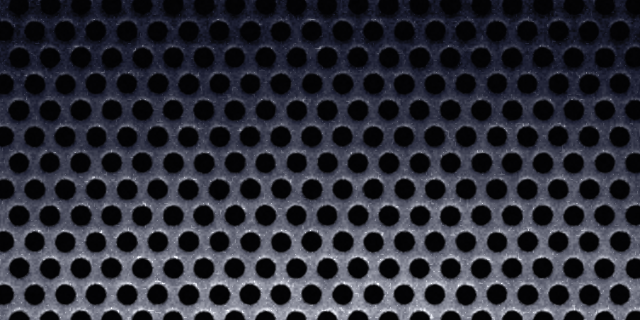
Write a Shadertoy shader that draws this texture.

```glsl
#define PITCH 0.0963
#define ROW_STEP 0.0823
#define ORIGIN vec2(0.0599, -0.0035)
#define HOLE_RADIUS 0.0322
#define JITTER 0.0012
#define GRAIN_SCALE 165.0
#define GRAIN_AMOUNT 0.30
#define RIM_WIDTH 0.0065
#define RIM_GLOW 0.24
#define HOLE_COLOR vec3(0.012, 0.012, 0.018)

float hash(vec2 p) {
    vec3 q = fract(vec3(p.xyx) * 0.1031);
    q += dot(q, q.yzx + 33.33);
    return fract((q.x + q.y) * q.z);
}

float noise(vec2 p) {
    vec2 i = floor(p), f = fract(p);
    f = f * f * (3.0 - 2.0 * f);
    return mix(mix(hash(i), hash(i + vec2(1, 0)), f.x),
               mix(hash(i + vec2(0, 1)), hash(i + vec2(1, 1)), f.x), f.y);
}

// Offset from the nearest hole centre (xy) and distance to its edge (z)
vec3 nearestHole(vec2 p) {
    vec3 best = vec3(0.0, 0.0, 1.0);
    float baseRow = round(p.y / ROW_STEP);
    for (int k = -1; k <= 1; k++) {
        float row = baseRow + float(k);
        float shift = 0.5 * mod(row, 2.0);
        float column = round(p.x / PITCH - shift);
        vec2 id = vec2(column, row) + 50.0;
        vec2 wobble = (vec2(hash(id), hash(id + 17.3)) - 0.5) * 2.0 * JITTER;
        vec2 offset = p - vec2((column + shift) * PITCH, row * ROW_STEP) - wobble;
        float radius = HOLE_RADIUS + (hash(id + 41.7) - 0.5) * JITTER;
        float edge = length(offset) - radius;
        if (edge < best.z) best = vec3(offset, edge);
    }
    return best;
}

void mainImage(out vec4 fragColor, in vec2 fragCoord) {
    vec2 p = fragCoord / iResolution.y;
    float aspect = iResolution.x / iResolution.y;
    float pixel = 1.0 / iResolution.y;

    vec3 hole = nearestHole(p - ORIGIN);
    float upward = hole.y / max(length(hole.xy), 1e-4);

    // Light fades towards the top and the sides
    float side = abs(p.x / aspect - 0.53) * 2.0;
    float light = mix(0.58, 0.09, smoothstep(-0.25, 1.02, p.y));
    light *= 1.06 - 0.22 * side * side;
    light *= 0.88 + 0.24 * noise(p * 9.0);

    // Fine sandblasted grain with bright specks
    float grain = 0.6 * noise(p * GRAIN_SCALE) + 0.4 * noise(p * GRAIN_SCALE * 0.53 + 31.0);
    float speck = smoothstep(0.80, 1.0, noise(p * GRAIN_SCALE * 0.8 + 77.0));
    float metal = light + (grain - 0.5) * GRAIN_AMOUNT * (0.25 + light);

    // Lit upper rim, shaded lower rim
    float rim = exp(-pow((hole.z - 0.004) / RIM_WIDTH, 2.0));
    float lit = smoothstep(0.1, 0.95, upward);
    float shade = smoothstep(0.2, -0.9, upward);
    metal += rim * lit * RIM_GLOW * (0.35 + light) * (0.5 + grain);
    metal *= 1.0 - rim * shade * mix(0.15, 0.5, p.y);
    metal += speck * (0.06 + 0.25 * light + 0.20 * rim * lit);
    metal = clamp(metal, 0.0, 1.0);

    // Blue tint, weaker in the highlights
    vec3 tint = vec3(-0.005, 0.005, 0.085 * (1.0 - 0.6 * metal));
    vec3 color = metal + tint * smoothstep(0.0, 0.12, metal);

    // Punched hole with a slightly ragged edge
    float ragged = hole.z + (grain - 0.5) * 0.003;
    float softness = pixel + 0.0018;
    vec3 inside = HOLE_COLOR * (0.5 + grain);
    color = mix(inside, color, smoothstep(-softness, softness, ragged));
    fragColor = vec4(clamp(color, 0.0, 1.0), 1.0);
}
```
